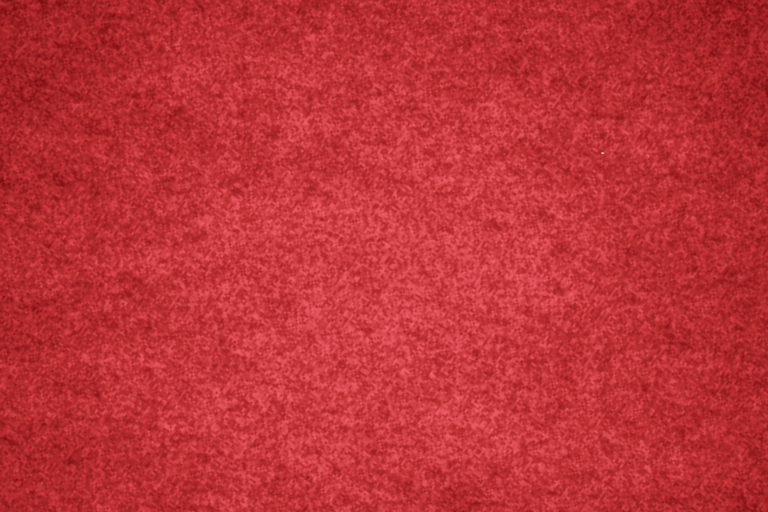
Reproduce this texture procedurally as a WebGL 1 fragment shader.

```glsl
precision highp float;
// Red felt cloth: fine fibre grain, soft sideways mottling and darkened edges.

uniform vec2 u_resolution;

// Colours along the tone ramp
const vec3 SHADOW_RED = vec3(0.56, 0.095, 0.105);
const vec3 CLOTH_RED  = vec3(0.745, 0.190, 0.205);
const vec3 LIGHT_RED  = vec3(0.89, 0.325, 0.360);
const vec3 LINT_COLOR = vec3(0.93, 0.80, 0.76);

// Lighting, in fractions of the canvas
const vec2  LIGHT_CENTER  = vec2(0.51, 0.41);
const vec2  LIGHT_FALLOFF = vec2(0.52, 0.24);
const float LIGHT_PEAK    = 0.807;

// Feature frequencies per canvas height
const float FIBRE_FREQ = 225.0;
const float TUFT_FREQ  = 110.0;
const vec2  CLUMP_FREQ  = vec2(26.0, 46.0);
const vec2  CREASE_FREQ = vec2(36.0, 80.0);
const vec2  BLOTCH_FREQ = vec2(4.5, 11.0);

// Feature strengths
const float FIBRE_AMOUNT  = 0.098;
const float TUFT_AMOUNT   = 0.050;
const float CLUMP_AMOUNT  = 0.034;
const float CREASE_AMOUNT = 0.060;
const float BLOTCH_AMOUNT = 0.036;

// One pale speck of lint, in units of the canvas height
const vec2 LINT_POS  = vec2(1.177, 0.701);
const vec2 LINT_SIZE = vec2(0.0048, 0.0026);

float hash(vec2 p) {
  vec3 q = fract(vec3(p.xyx) * 0.1031);
  q += dot(q, q.yzx + 33.33);
  return fract((q.x + q.y) * q.z);
}

// Smooth value noise from -1 to 1
float noise(vec2 p) {
  vec2 cell = floor(p);
  vec2 f = fract(p);
  f = f * f * (3.0 - 2.0 * f);
  float low  = mix(hash(cell), hash(cell + vec2(1.0, 0.0)), f.x);
  float high = mix(hash(cell + vec2(0.0, 1.0)), hash(cell + vec2(1.0)), f.x);
  return 2.0 * mix(low, high, f.y) - 1.0;
}

vec2 rotate(vec2 p, float angle) {
  float c = cos(angle);
  float s = sin(angle);
  return vec2(c * p.x - s * p.y, s * p.x + c * p.y);
}

// Two octaves, turned slightly to hide the lattice
float mottle(vec2 p) {
  return 0.65 * noise(p) + 0.5 * noise(rotate(p, 0.35) * 2.1 + 17.0);
}

float lighting(vec2 uv) {
  vec2 d = uv - LIGHT_CENTER;
  return LIGHT_PEAK - dot(LIGHT_FALLOFF, d * d);
}

float grain(vec2 p) {
  float fibre = noise(rotate(p, 0.6) * FIBRE_FREQ + 500.0);
  float tuft  = noise(rotate(p, -0.4) * TUFT_FREQ + 300.0);
  return FIBRE_AMOUNT * fibre + TUFT_AMOUNT * tuft;
}

float wear(vec2 p) {
  vec2 bent = p + 0.008 * vec2(noise(p * 21.0 + 60.0), noise(p * 19.0 + 90.0));
  float clump  = mottle(rotate(bent, 0.08) * CLUMP_FREQ + 120.0);
  float blotch = mottle(rotate(bent, -0.05) * BLOTCH_FREQ + 40.0);
  float crease = smoothstep(0.25, 0.9, noise(rotate(bent, 0.12) * CREASE_FREQ + 210.0));
  return CLUMP_AMOUNT * clump + BLOTCH_AMOUNT * blotch
       - CREASE_AMOUNT * (crease - 0.1);
}

// Tone is the red level; the other channels follow it
vec3 clothColor(float tone) {
  float dark  = (tone - SHADOW_RED.r) / (CLOTH_RED.r - SHADOW_RED.r);
  float light = (tone - CLOTH_RED.r) / (LIGHT_RED.r - CLOTH_RED.r);
  vec3 color = mix(SHADOW_RED, CLOTH_RED, clamp(dark, -0.5, 1.0));
  return mix(color, LIGHT_RED, clamp(light, 0.0, 1.3));
}

void main() {
  vec2 uv = gl_FragCoord.xy / u_resolution;
  vec2 p = gl_FragCoord.xy / u_resolution.y;

  vec3 color = clothColor(lighting(uv) + grain(p) + wear(p));

  float lint = 1.0 - smoothstep(0.3, 1.0, length((p - LINT_POS) / LINT_SIZE));
  gl_FragColor = vec4(mix(color, LINT_COLOR, 0.85 * lint), 1.0);
}
```
